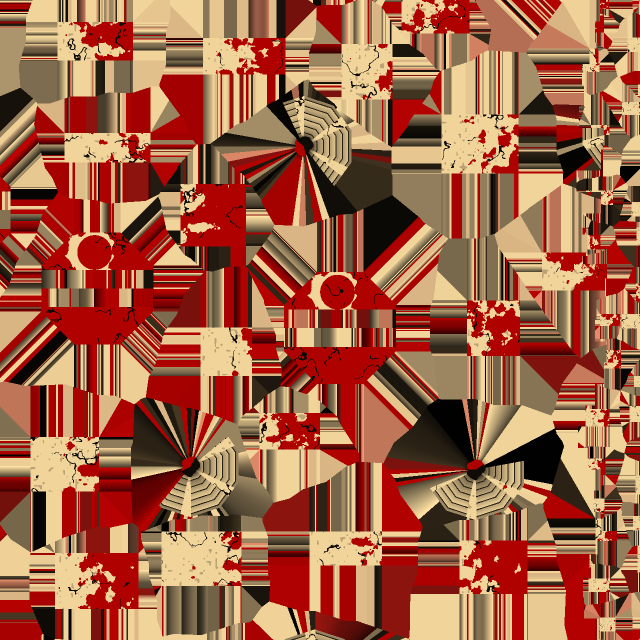
Reproduce this background procedurally as a Shadertoy shader.

```glsl
// Patchwork of curved shards: splattered cores whose edge colours smear outward as streaks.

const float CELLS = 4.8;        // patches across the canvas
const float FINE_SCALE = 3.2;   // extra density of the right margin
const float FINE_START = 0.925; // where the dense margin begins
const float FACETS = 10.0;      // sides of the polygonal distance
const float THEME_SHARE = 0.27; // how often a patch repeats its favourite colour
const float PI = 3.14159265;

const vec3 CREAM = vec3(0.945, 0.83, 0.60);
const vec3 RED = vec3(0.69, 0.005, 0.005);
const vec3 OLIVE = vec3(0.59, 0.51, 0.37);
const vec3 DARK = vec3(0.15, 0.12, 0.075);
const vec3 MAROON = vec3(0.49, 0.07, 0.05);
const vec3 SALMON = vec3(0.78, 0.48, 0.36);

float hash(vec2 p) {
    vec3 h = fract(p.xyx * 0.1031);
    h += dot(h, h.yzx + 33.33);
    return fract((h.x + h.y) * h.z);
}

float noise(vec2 p) {
    vec2 i = floor(p), f = fract(p);
    f *= f * (3.0 - 2.0 * f);
    return mix(mix(hash(i), hash(i + vec2(1, 0)), f.x),
               mix(hash(i + vec2(0, 1)), hash(i + vec2(1, 1)), f.x), f.y);
}

float fbm(vec2 p) {
    float sum = 0.0, amp = 0.53;
    for (int i = 0; i < 4; i++) { sum += amp * noise(p); p = p * 2.1 + 7.3; amp *= 0.5; }
    return sum;
}

// Weighted palette; tone varies the brightness
vec3 paint(float pick, float tone) {
    if (pick < 0.36) return CREAM * mix(vec3(0.9, 0.85, 0.86), vec3(1), smoothstep(0.1, 0.6, tone));
    if (pick < 0.55) return RED * mix(0.92, 1.04, tone);
    if (pick < 0.74) return OLIVE * mix(0.75, 1.15, tone);
    if (pick < 0.88) return DARK * tone * 1.8;
    return pick < 0.94 ? MAROON * mix(0.9, 1.15, tone) : SALMON * mix(0.85, 1.15, tone);
}

vec3 tint(float i, float seed, float theme) {
    float pick = hash(vec2(i + 91.0, seed)) < THEME_SHARE ? theme : hash(vec2(i, seed));
    return paint(pick, hash(vec2(seed + 57.0, i)));
}

// One-dimensional bands: flat, finely split or shaded
vec3 streak(float s, float seed, float theme) {
    s += 0.8 * noise(vec2(s * 1.3, seed));
    float i = floor(s), f = s - i, kind = hash(vec2(i + 13.0, seed + 5.0));
    if (kind < 0.45) return tint(i * 7.0 + floor(f * 6.0), seed + 3.0, theme);
    return tint(i, seed, theme) * (kind > 0.72 ? mix(0.3, 1.1, f) : 1.0);
}

// Ragged red and cream paint with dust and cracks
vec3 splatter(vec2 q, float seed, float redness) {
    vec2 s = q + seed * 0.37;
    float ragged = fbm(s * 13.0) + q.x * 0.9 + redness;
    vec3 col = ragged > 0.5 ? RED : CREAM;
    col = mix(col, OLIVE, 0.6 * step(0.84, noise(s * 45.0)) * step(ragged, 0.5));
    float crack = abs(fbm(s * 5.0) - 0.5);
    return mix(col, DARK * 0.4, step(crack, 0.011) * step(0.5, noise(s * 9.0 + 4.0)));
}

vec3 boxPatch(vec2 q, float seed, float theme) {
    vec2 size = vec2(0.17, 0.11) + vec2(0.17, 0.13) * vec2(hash(vec2(seed, 1)), hash(vec2(seed, 2)));
    vec2 e = abs(q) - size;
    vec2 side = step(0.0, q);
    if (max(e.x, e.y) < 0.0) return splatter(q, seed, 0.5 * hash(vec2(seed, 3)) - 0.3);
    if (e.x < 0.0) return streak(q.x / size.x * 3.0, seed + side.y, theme);
    if (e.y < 0.0) return streak(q.y / size.y * 2.5, seed + 4.0 + side.x, theme);
    float corner = side.x + 2.0 * side.y;
    float parts = 1.0 + floor(2.6 * hash(vec2(corner, seed + 8.0)));
    return tint(floor(atan(e.y, e.x) / (0.5 * PI) * parts) + corner * 5.0, seed + 9.0, theme);
}

vec3 octagonPatch(vec2 q, float seed) {
    float r = 0.42, k = round(atan(q.y, q.x) / (PI / 4.0));
    vec2 n = vec2(cos(k * PI / 4.0), sin(k * PI / 4.0));
    float u = dot(q, n), t = dot(q, vec2(-n.y, n.x));
    if (u > r) return abs(t) < r * 0.414 ? streak(t * 17.0, seed + k, 0.45)
                                         : tint(k + step(0.0, t), seed + 20.0, 0.1);
    if (abs(q.y) < 0.14) return streak(q.x * 11.0, seed + 30.0 + step(0.0, q.y), 0.45);
    vec2 d = q - vec2(-0.02, 0.27);
    float rim = length(d), crescent = 0.14 + 0.13 * (fbm(q * 17.0) - 0.25 - d.x * 1.5);
    return rim > 0.13 && rim < crescent ? CREAM : splatter(q, seed, 0.75);
}

// Shards around a hub holding either a web or bent stripes
vec3 fanPatch(vec2 q, float seed, bool striped) {
    float a = atan(q.y, q.x), r = length(q), step10 = 2.0 * PI / FACETS;
    float ring = r * cos(a - step10 * round(a / step10));
    vec3 col = streak(a * 1.9, seed, striped ? 0.1 : 0.8);
    if (striped) {
        float bend = fract(q.y * 11.0 + q.x * 4.0 + 9.0 * q.x * q.x + 0.7 * fbm(q * 8.0 + seed));
        if (ring < 0.27 + 0.16 * fbm(q * 12.0)) col = bend < 0.48 ? RED : splatter(q, seed, -0.5);
        return col;
    }
    float facing = cos(a - 2.0 * PI * hash(vec2(seed, 6)));
    if (facing > 0.1 && ring < 0.36) {
        float f = fract(ring * 21.0);
        col = mix(OLIVE, CREAM, hash(vec2(floor(ring * 21.0), seed))) * mix(0.75, 1.0, f);
        col = mix(col, DARK, step(f, 0.16));
        if (abs(fract(a * 0.9) - 0.5) < 0.1) col = splatter(q, seed, -0.5);
    }
    float hub = 0.05 + 0.03 * noise(q * 30.0);
    return r < hub ? (facing < -0.3 ? RED : DARK * 0.4) : col * smoothstep(0.0, 0.12, r);
}

vec3 patchwork(vec2 p) {
    float margin = FINE_START + 0.05 * (noise(vec2(floor(p.y * 30.0), 3.0)) - 0.5);
    bool fine = p.x > margin;
    vec2 g = p * CELLS * (fine ? FINE_SCALE : 1.0) + (fine ? 40.0 : 6.0), home = floor(g);
    float best = 1e5, bestSeed = 0.0, bestKind = 0.0, step10 = 2.0 * PI / FACETS;
    vec2 local = vec2(0);
    // Weighted, faceted nearest site
    for (int y = -2; y <= 2; y++) for (int x = -2; x <= 2; x++) {
        vec2 id = home + vec2(x, y);
        float seed = floor(hash(id) * 900.0), kind = fine ? 0.0 : hash(id + 71.0);
        vec2 q = g - id - 0.15 - 0.7 * vec2(hash(id + 23.0), hash(id + 47.0));
        float weight = kind > 0.86 ? 1.5 : mix(0.75, 1.2, hash(id + 11.0));
        float a = atan(q.y, q.x);
        float d = length(q) * cos(a - step10 * round(a / step10)) / weight;
        if (d < best) { best = d; bestSeed = seed; bestKind = kind; local = q; }
    }
    if (bestKind > 0.86) return octagonPatch(local, bestSeed);
    if (bestKind > 0.62) return fanPatch(local, bestSeed, bestKind > 0.75);
    return boxPatch(local, bestSeed, hash(vec2(bestSeed, 12)));
}

void mainImage(out vec4 fragColor, in vec2 fragCoord) {
    vec3 sum = vec3(0);
    // Four samples per pixel smooth the edges
    for (int i = 0; i < 4; i++) {
        vec2 offset = vec2(i % 2, i / 2) * 0.5 - 0.25;
        sum += patchwork((fragCoord + offset) / iResolution.xy);
    }
    fragColor = vec4(sum / 4.0, 1.0);
}
```
